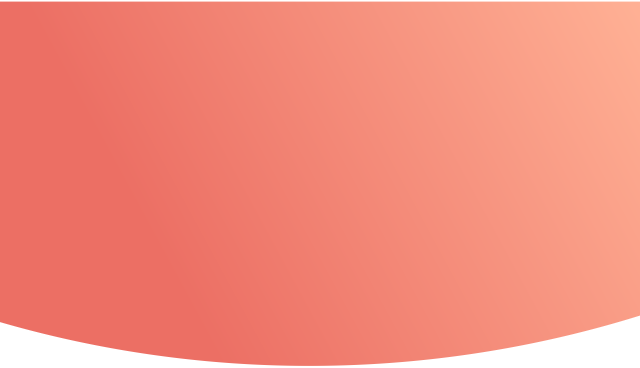
Write a WebGL 1 fragment shader that draws this background.

```glsl
precision mediump float;
// A coral to peach diagonal gradient panel with a rounded lower edge on white.

uniform vec2 u_resolution;

// Three-stop gradient: flat coral, then salmon, then peach.
vec3 warmGradient(float t) {
  vec3 coral = vec3(0.925, 0.435, 0.392);
  vec3 salmon = vec3(0.969, 0.586, 0.506);
  vec3 peach = vec3(1.0, 0.694, 0.584);
  vec3 color = mix(coral, salmon, clamp((t - 0.054) / 0.876, 0.0, 1.0));
  return mix(color, peach, clamp((t - 0.93) / 0.603, 0.0, 1.0));
}

void main() {
  // Canvas heights, origin at the lower left.
  vec2 p = gl_FragCoord.xy / u_resolution.y;
  float pixel = 1.0 / u_resolution.y;

  // Position along the diagonal, measured from the upper left corner.
  float along = dot(p - vec2(0.0, 1.0), vec2(0.88, 0.476));

  // Panel: inside a large circle and below a thin white strip at the top.
  float arc = length(p - vec2(0.84, 3.0287)) - 3.023;
  float panel = max(arc, p.y - 0.9957);
  float coverage = clamp(0.5 - panel / pixel, 0.0, 1.0);

  gl_FragColor = vec4(mix(vec3(1.0), warmGradient(along), coverage), 1.0);
}
```
